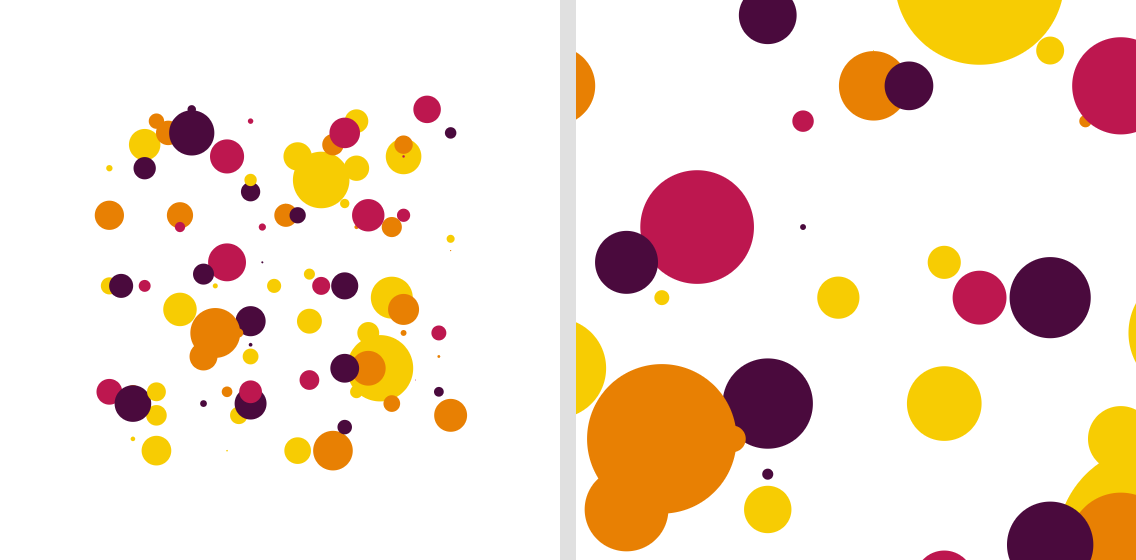
Left, the full canvas; right, a detail of the centre.
Give the GLSL for this background, as a Shadertoy shader.

```glsl
// Flat discs in four warm colours scattered on a white ground.
// Disc sizes follow a ranked falloff; centres come from a jittered
// low-discrepancy sequence snapped to a square lattice inside a margin.

const int   DISC_COUNT   = 88;
const int   ORDER_STRIDE = 37;       // coprime to DISC_COUNT: shuffles the paint order
const float LATTICE      = 30.0;     // lattice points per side
const float MARGIN       = 0.1953;   // canvas edge to the outermost centres
const float JITTER       = 0.22;     // scatter, as a share of the lattice square
const float BASE_RADIUS  = 0.034;    // linear part of the size falloff
const float PEAK_RADIUS  = 0.031;    // extra size of the few largest discs
const float PEAK_DECAY   = 35.0;
const vec2  FIRST_CENTRE = vec2(0.88, 0.22);
const vec2  SPREAD_STEP  = vec2(0.7549, 0.5698);
const float HUE_START    = 0.02;
const float HUE_STEP     = 0.27639;

const vec3 WHITE  = vec3(1.0);
const vec3 YELLOW = vec3(0.97, 0.80, 0.01);
const vec3 ORANGE = vec3(0.91, 0.50, 0.01);
const vec3 RED    = vec3(0.74, 0.09, 0.31);
const vec3 PLUM   = vec3(0.29, 0.04, 0.24);

// Integer hash to 0..1
float hash(uint n) {
    n = n * 747796405u + 2891336453u;
    n = ((n >> ((n >> 28u) + 4u)) ^ n) * 277803737u;
    n = (n >> 22u) ^ n;
    return float(n >> 8u) / 16777216.0;
}

// Largest disc at rank 0, specks at the end
float discRadius(int rank) {
    float q = (float(rank) + 0.5) / float(DISC_COUNT);
    return BASE_RADIUS * (1.0 - q) + PEAK_RADIUS * exp(-PEAK_DECAY * q);
}

vec2 discCentre(int rank) {
    uint seed = uint(rank) * 2u;
    vec2 offset = vec2(hash(seed), hash(seed + 1u)) - 0.5;
    vec2 spot = fract(FIRST_CENTRE + float(rank) * SPREAD_STEP + JITTER * offset);
    vec2 cell = min(floor(spot * LATTICE), LATTICE - 1.0);
    return mix(vec2(MARGIN), vec2(1.0 - MARGIN), cell / (LATTICE - 1.0));
}

// Even share-out of the colours over all sizes
vec3 discColour(int rank) {
    float pick = fract(HUE_START + float(rank) * HUE_STEP);
    return pick < 0.33 ? YELLOW : pick < 0.60 ? ORANGE : pick < 0.79 ? RED : PLUM;
}

void mainImage(out vec4 fragColor, in vec2 fragCoord) {
    vec2 uv = fragCoord / iResolution.xy;
    float pixel = 1.0 / min(iResolution.x, iResolution.y);
    vec3 colour = WHITE;

    for (int i = 0; i < DISC_COUNT; i++) {
        int rank = (i * ORDER_STRIDE + 11) % DISC_COUNT;
        vec2 delta = uv - discCentre(rank);
        delta -= floor(delta + 0.5);                  // wrap across the edges
        float edge = length(delta) - discRadius(rank);
        colour = mix(colour, discColour(rank), clamp(0.5 - edge / pixel, 0.0, 1.0));
    }
    fragColor = vec4(colour, 1.0);
}
```
